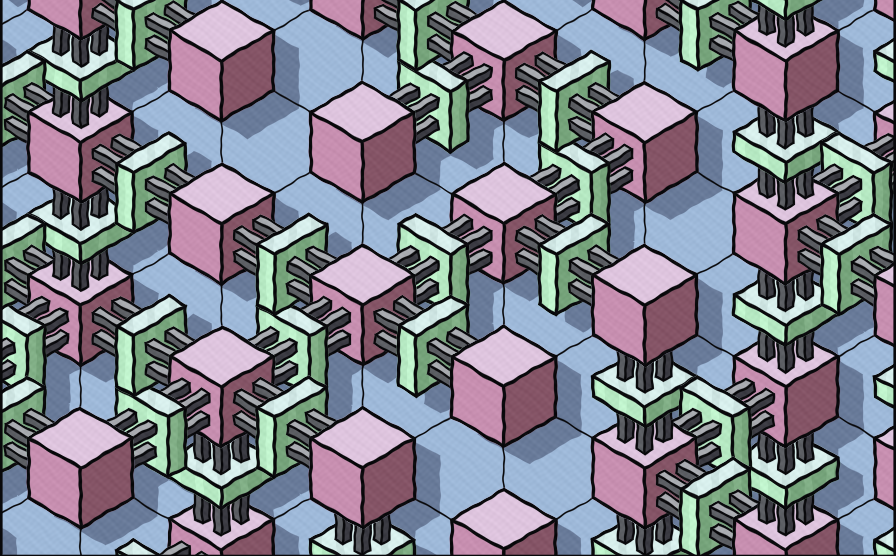
A WebGL 2 fragment shader for this pattern:

```glsl
#version 300 es
precision highp float;
// Isometric cubes on a triangular lattice, joined at random by pipes and plates.
// Every solid is a projected box: three slabs give its silhouette and three rays
// its inner edges. Lattice spacing is 1; the floor takes lines and cast shadows.

#define VIEW_WIDTH 5.5
#define ORIGIN vec2(1.36, 1.04)
#define CUBE_HALF 0.184
#define PLATE_HALF 0.061
#define PIPE_HALF 0.027
#define PIPE_OFFSET 0.068
#define INK_HALF 0.0105
#define LINK_CHANCE 0.52
#define SHADOW_SHIFT vec2(0.157, -0.11)
#define WOBBLE 0.003

uniform vec2 u_resolution;
out vec4 outColor;

const float C30 = 0.866025;
const vec3 INK = vec3(0.035, 0.035, 0.045);
float pixel;

// Projected axes: right-near, left-near, up
vec2 axis(int k) {
    return k == 0 ? vec2(C30, -0.5) : k == 1 ? vec2(-C30, -0.5) : vec2(0.0, 1.0);
}

vec2 cellPos(vec2 cell) { return cell.x * axis(0) + cell.y * axis(2); }

vec2 nearestCell(vec2 p) {
    float i = p.x / C30;
    vec2 base = floor(vec2(i, p.y + 0.5 * i)), best = base;
    for (int n = 1; n < 4; n++) {
        vec2 c = base + vec2(n & 1, n >> 1);
        if (distance(p, cellPos(c)) < distance(p, cellPos(best))) best = c;
    }
    return best;
}

bool linked(vec2 cell, int k) {
    float h = fract(sin(dot(vec3(cell, float(k)), vec3(12.99, 78.23, 37.72))) * 4375.85);
    return h < LINK_CHANCE;
}

// Signed distances to the three lines through p along the axes
vec3 slabs(vec2 p) {
    return vec3(0.5 * p.x + C30 * p.y, -0.5 * p.x + C30 * p.y, p.x);
}

float boxDist(vec2 p, vec3 h) {
    vec3 d = abs(slabs(p)) - C30 * (h.yxx + h.zzy);
    return max(d.x, max(d.y, d.z));
}

vec3 extent(int k, float along, float side) {
    vec3 h = vec3(side);
    h[k] = along;
    return h;
}

float cover(float d) { return 1.0 - smoothstep(-0.7 * pixel, 0.7 * pixel, d); }

// Shaded, inked box
void paintBox(inout vec3 col, vec2 p, vec3 h, vec3 top, vec3 left, vec3 right, float ink, float mask) {
    float d = boxDist(p, h);
    if (d > ink + pixel) return;
    vec2 q = p - h.x * axis(0) - h.y * axis(1) - h.z * axis(2);
    vec3 s = slabs(q);
    vec3 face = s.x > 0.0 && s.y > 0.0 ? top : (q.x > 0.0 ? right : left);
    float edge = abs(d);
    for (int k = 0; k < 3; k++) {
        vec2 a = axis(k);
        edge = min(edge, length(q + a * max(dot(q, -a), 0.0)));
    }
    face = mix(face, INK, cover(edge - ink));
    col = mix(col, face, cover(d - ink) * mask);
}

// Four square pipes in a bundle, painted back to front
void paintPipes(inout vec3 col, vec2 p, int k, float len, float mask) {
    for (int n = 0; n < 4; n++) {
        vec2 s = vec2(n & 1, n >> 1) * 2.0 - 1.0;
        vec2 o = PIPE_OFFSET * (s.x * axis((k + 1) % 3) + s.y * axis((k + 2) % 3));
        paintBox(col, p - o, extent(k, len, PIPE_HALF), vec3(0.66, 0.67, 0.69),
                 vec3(0.36, 0.37, 0.39), vec3(0.23, 0.23, 0.26), INK_HALF * 0.72, mask);
    }
}

void paintLink(inout vec3 col, vec2 p, int k, float mask) {
    float reach = 0.5 - CUBE_HALF, len = 0.5 * (reach - PLATE_HALF);
    vec2 shift = axis(k) * (PLATE_HALF + len);
    float sheen = 0.05 * smoothstep(0.3, 0.6, sin(p.x * 46.0 + 1.5));
    paintPipes(col, p + shift, k, len, mask);
    paintBox(col, p, extent(k, PLATE_HALF, CUBE_HALF), vec3(0.85, 0.94, 0.93) - sheen,
             vec3(0.71, 0.91, 0.76) + sheen, vec3(0.46, 0.64, 0.48) + sheen, INK_HALF, mask);
    paintPipes(col, p - shift, k, len, mask);
}

// Distance to the shadow silhouettes of cubes and links
float shadowDist(vec2 p) {
    vec2 home = nearestCell(p);
    float d = boxDist(p - cellPos(home), vec3(CUBE_HALF));
    for (int n = 0; n < 27; n++) {
        int k = n % 3;
        vec2 cell = home + vec2(n / 9, (n / 3) % 3) - 1.0;
        vec2 q = p - cellPos(cell) - 0.5 * axis(k);
        if (length(q) > 0.42 || !linked(cell, k)) continue;
        d = min(d, boxDist(q, extent(k, PLATE_HALF, CUBE_HALF)));
        d = min(d, boxDist(q, extent(k, 0.32, PIPE_OFFSET + PIPE_HALF)));
    }
    return d;
}

void main() {
    pixel = VIEW_WIDTH / u_resolution.x;
    vec2 view = gl_FragCoord.xy * pixel, p = view - ORIGIN;
    p += WOBBLE * (sin(p.yx * 31.0 + vec2(0.0, 2.0)) + 0.6 * sin(p.yx * 67.0 + p * 23.0));
    vec2 home = nearestCell(p), q = p - cellPos(home);

    // Floor
    vec3 col = mix(vec3(0.62, 0.725, 0.85), vec3(0.41, 0.48, 0.60), cover(shadowDist(p - SHADOW_SHIFT)));
    vec3 s = abs(slabs(q));
    col = mix(col, INK, cover(min(s.x, min(s.y, s.z)) - 0.005));

    // Cube, then the links; only links leaving this cube pass in front of it
    vec3 cube = vec3(CUBE_HALF);
    paintBox(col, q, cube, vec3(0.87, 0.77, 0.87), vec3(0.78, 0.56, 0.69), vec3(0.52, 0.33, 0.40), INK_HALF, 1.0);
    float behind = 1.0 - cover(boxDist(q, cube) - INK_HALF);
    for (int n = 0; n < 27; n++) {
        int k = 2 - n / 9;
        vec2 step2 = vec2((n / 3) % 3, n % 3) - 1.0;
        vec2 m = q - cellPos(step2) - 0.5 * axis(k);
        if (length(m) > 0.48 || !linked(home + step2, k)) continue;
        paintLink(col, m, k, step2 == vec2(0.0) ? 1.0 : behind);
    }

    // Paper grain and dark border
    col += 0.014 * (sin(p.x * 131.0 + 2.0 * sin(p.y * 17.0)) * sin(p.y * 143.0) + sin(p.x * 61.0 + p.y * 83.0) * 0.6);
    float border = min(min(view.x, VIEW_WIDTH - view.x) - 0.016, view.y - 0.008);
    outColor = vec4(mix(col, INK, cover(border)), 1.0);
}
```
